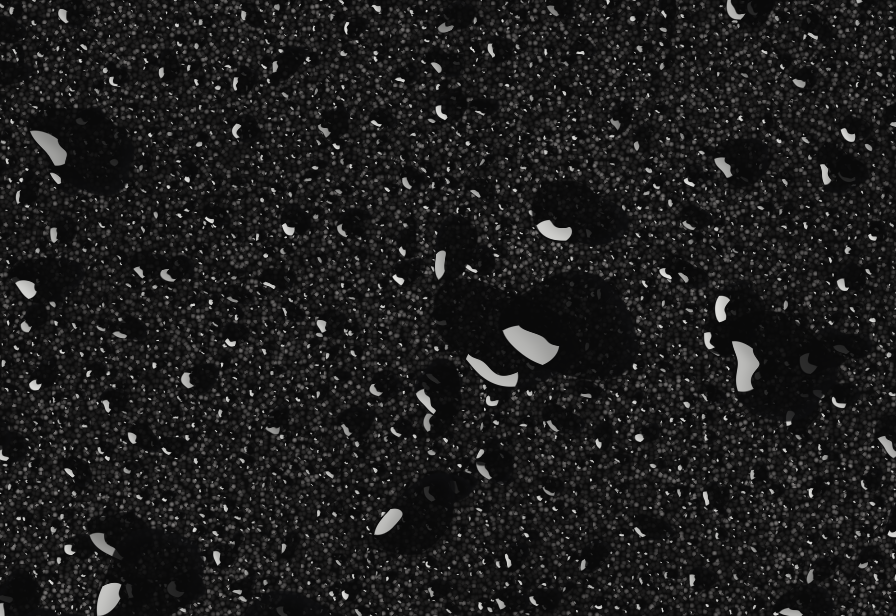
Write a Shadertoy shader that draws this texture.

```glsl
// Water drops on a black grained sheet, lit from the lower left.
// Cellular noise makes the grain; jittered grids of sine-warped discs,
// from tiny to large, add dark drops with one crescent glint each.

const vec3 SHEET = vec3(0.043, 0.042, 0.042);
const vec3 GRAIN = vec3(1.0, 0.98, 0.97);
const vec3 DROP = vec3(0.030, 0.030, 0.031);
const vec3 GLINT = vec3(0.89, 0.89, 0.88);
const float LIGHT_ANGLE = 3.75;

vec3 hash3(vec2 cell, float seed) {
    vec3 h = fract(vec3(cell.xyx + seed * 7.31) * vec3(0.1031, 0.1030, 0.0973));
    h += dot(h, h.yxz + 33.33);
    return fract((h.xxy + h.yzz) * h.zyx);
}

vec2 direction(float angle) {
    return vec2(cos(angle), sin(angle));
}

// Coverage of a shape from its signed distance
float cover(float dist, float blur) {
    return 1.0 - smoothstep(-blur, blur, dist);
}

// Cellular noise: x = distance to the nearest point, y = its random value
vec2 cellular(vec2 p, float seed) {
    vec2 base = floor(p);
    vec2 nearest = vec2(9.0, 0.0);
    for (int j = -1; j <= 1; j++)
    for (int i = -1; i <= 1; i++) {
        vec2 cell = base + vec2(i, j);
        vec3 h = hash3(cell, seed);
        float dist = length(p - cell - h.xy);
        if (dist < nearest.x) nearest = vec2(dist, h.z);
    }
    return nearest;
}

// Fine grey grain with a few brighter flecks
vec3 grainedSheet(vec2 p) {
    vec2 grain = cellular(p * 135.0, 3.0);
    float spot = 1.0 - smoothstep(0.1, 0.8, grain.x);
    float tone = 0.9 + 0.15 * sin(p.x * 5.0 + sin(p.y * 4.0)) * sin(p.y * 6.0 + 1.0);
    float fleck = 0.065 + 0.40 * pow(grain.y, 3.5);
    return SHEET + GRAIN * spot * fleck * tone;
}

// Paint one drop; q is the offset from its centre
vec3 paintDrop(vec3 col, vec2 q, float radius, vec3 look, vec3 form,
               float glintSize, float blur) {
    // Stretched, sine-warped outline
    float turn = mix(-0.8, 1.4, look.x);
    vec2 axis = direction(turn);
    vec2 w = vec2(dot(q, axis), dot(q, vec2(-axis.y, axis.x))) / radius;
    w *= vec2(mix(0.72, 0.95, look.y), 1.12);
    float a = atan(w.y, w.x);
    w /= 1.0 + 0.13 * sin(2.0 * a + 6.28 * form.x)
             + 0.09 * sin(3.0 * a + 6.28 * form.y)
             + 0.03 * sin(5.0 * a + 6.28 * form.z);
    float body = length(w) - 1.0;

    // Dark body, faintly lighter along the far rim
    float rim = smoothstep(-0.35, -0.05, body) * max(0.0, dot(w, axis));
    vec3 shade = DROP + 0.018 * rim * vec3(0.8, 0.85, 1.1) + 0.12 * col;
    col = mix(col, shade, 0.95 * cover(body * radius, blur * 1.4));

    // Glint: a rounded patch at the lit rim, hollowed by a shifted disc
    vec2 light = direction(LIGHT_ANGLE - turn + (look.z - 0.5) * 1.1);
    vec2 g = vec2(dot(w, light), dot(w, vec2(-light.y, light.x)));
    float size = glintSize * mix(0.7, 1.25, form.y);
    float slant = (form.z - 0.5) * 1.0;
    float hollow = length(g - vec2(-size, slant)) - 1.0 + 0.04 * sin(g.y * 11.0 + look.y * 6.0);
    float patchDist = length(g - vec2(0.78, -0.35 * slant)) - mix(0.32, 0.60, form.x);
    float glint = max(max(body + 0.05, -hollow), patchDist);
    float sheen = mix(0.55, 1.0, sqrt(look.y)) * (0.85 + 0.15 * smoothstep(0.4, 0.9, g.x));
    return mix(col, GLINT * sheen, cover(glint * radius, blur * 0.9));
}

// Scatter drops over a jittered grid
vec3 dropLayer(vec3 col, vec2 p, float cellSize, float density,
               vec2 radii, float glintSize, float seed, float blur) {
    vec2 base = floor(p / cellSize);
    for (int j = -1; j <= 1; j++)
    for (int i = -1; i <= 1; i++) {
        vec2 cell = base + vec2(i, j);
        vec3 place = hash3(cell, seed);
        if (place.z > density) continue;
        vec3 look = hash3(cell, seed + 11.0);
        vec3 form = hash3(cell, seed + 23.0);
        vec2 centre = (cell + 0.12 + 0.76 * place.xy) * cellSize;
        float radius = mix(radii.x, radii.y, place.z / density);
        col = paintDrop(col, p - centre, radius, look, form, glintSize, blur);
    }
    return col;
}

void mainImage(out vec4 fragColor, in vec2 fragCoord) {
    vec2 p = fragCoord / iResolution.y;
    float blur = max(0.8 / iResolution.y, 0.0012);

    vec3 col = grainedSheet(p);
    col = dropLayer(col, p, 0.019, 0.60, vec2(0.003, 0.005), 0.60, 1.0, blur);
    col = dropLayer(col, p, 0.038, 0.65, vec2(0.006, 0.011), 0.50, 2.0, blur);
    col = dropLayer(col, p, 0.085, 0.60, vec2(0.015, 0.026), 0.38, 4.0, blur);
    col = dropLayer(col, p, 0.160, 0.45, vec2(0.030, 0.046), 0.34, 5.0, blur);
    col = dropLayer(col, p, 0.290, 0.36, vec2(0.058, 0.095), 0.36, 8.0, blur);

    fragColor = vec4(col, 1.0);
}
```
